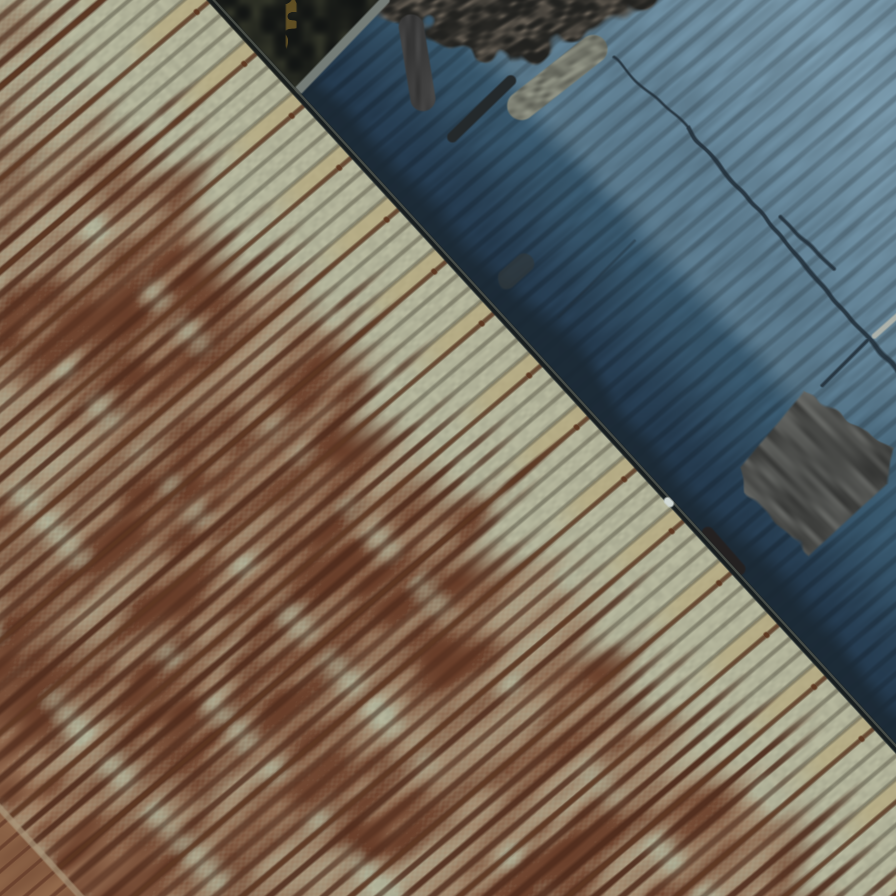
A WebGL 2 fragment shader for this texture:

```glsl
#version 300 es
precision highp float;
// Aerial view of a rusted corrugated roof overlapping a shaded blue metal roof.
uniform vec2 u_resolution;
out vec4 fragColor;

float hash(vec2 p) { return fract(sin(dot(p, vec2(127.1, 311.7))) * 43758.5453); }

float noise(vec2 p) {
  vec2 i = floor(p), f = fract(p);
  f = f * f * (3.0 - 2.0 * f);
  return mix(mix(hash(i), hash(i + vec2(1, 0)), f.x),
             mix(hash(i + vec2(0, 1)), hash(i + vec2(1, 1)), f.x), f.y);
}

// 1 below lo, 0 above hi
float fall(float lo, float hi, float x) { return 1.0 - smoothstep(lo, hi, x); }

// Soft-edged stroke from a to b with half width w
float stroke(vec2 p, vec2 a, vec2 b, float w) {
  vec2 ab = b - a;
  float h = clamp(dot(p - a, ab) / dot(ab, ab), 0.0, 1.0);
  return fall(w - 0.0015, w + 0.0015, length(p - a - ab * h));
}

// Convex slab outline, clockwise
float slabDistance(vec2 p) {
  vec2 v[6] = vec2[6](vec2(0.898, 0.564), vec2(0.996, 0.499), vec2(0.99, 0.46),
                      vec2(0.905, 0.382), vec2(0.833, 0.453), vec2(0.827, 0.479));
  float d = -1.0;
  for (int i = 0; i < 6; i++) {
    vec2 e = normalize(v[(i + 1) % 6] - v[i]);
    d = max(d, dot(p - v[i], vec2(-e.y, e.x)));
  }
  return d;
}

// d: distance up the slope, across: distance over the ribs
vec3 rustyRoof(float d, float across) {
  float rib = across / 0.0785 * 4.0;
  float id = floor(rib + 0.5), off = abs(rib - id);
  float seam = 1.0 - step(0.5, mod(id, 4.0));
  float r = hash(vec2(id, 3.0));
  float blotch = noise(vec2(d * 11.0, across * 20.0 + 7.0));
  float streak = noise(vec2(d * 24.0, rib * 1.3));
  float grain = noise(vec2(d * 170.0, rib * 5.0));
  float front = 0.655 + 0.07 * noise(vec2(rib * 0.6, 2.0));

  // Clean paint, yellowed laps and faint ribs
  vec3 col = vec3(0.70, 0.705, 0.605) * (0.95 + 0.08 * grain);
  float lap = step(3.0, mod(rib, 4.0)) * smoothstep(0.72, 0.79, d);
  col = mix(col, vec3(0.72, 0.66, 0.48), 0.65 * lap);
  float core = fall(0.04, 0.2, off);
  col = mix(col, vec3(0.40, 0.39, 0.32), 0.6 * core);

  // Rust fill, broken by pale rows over the purlins
  float row = (mod(d + 0.005, 0.13) - 0.065) / 0.017;
  float pale = exp(-row * row) * smoothstep(0.25, 0.75, noise(vec2(rib * 0.8, floor((d + 0.005) / 0.13))));
  float cover = 0.15 + 0.75 * blotch + 0.35 * streak - 0.6 * pale - 0.4 * fall(-0.32, -0.08, across);
  cover += 0.3 * fall(0.08, 0.2, d) + 0.15 * grain + 0.06 * sin(d * 760.0) * sin(rib * 18.0);
  vec3 fill = mix(vec3(0.60, 0.45, 0.34), vec3(0.41, 0.24, 0.16), smoothstep(0.4, 1.8, streak + blotch));
  col = mix(col, fill, fall(-0.05, 0.03, d - front) * clamp(cover, 0.0, 1.0));

  // Dark rust running along ribs and seams
  float ribRust = fall(-0.03, 0.06, d - front - 0.07 * r * r) * fall(0.08, 0.22 + 0.18 * blotch, off);
  col = mix(col, vec3(0.31, 0.17, 0.11), ribRust * (0.5 + 0.45 * r) * (1.0 - 0.5 * pale));
  float nail = fall(0.002, 0.005, length(vec2(d - 0.828, off * 0.0196)));
  col = mix(col, vec3(0.37, 0.22, 0.13), seam * max(core * 0.75, nail));

  // Lower sheet edge
  vec3 lower = mix(vec3(0.58, 0.42, 0.30), vec3(0.42, 0.26, 0.18), max(core, streak * 0.6));
  col = mix(col, lower, fall(0.062, 0.066, d));
  return mix(col, vec3(0.66, 0.58, 0.47), 0.7 * fall(0.002, 0.005, abs(d - 0.066)));
}

vec3 blueRoof(vec2 p, float d, float across) {
  // Sunlit sheet, soft shadow and dark eave
  float lit = smoothstep(1.01, 1.05, d + 0.012 * (noise(p * 25.0) - 0.5));
  vec3 shade = mix(vec3(0.14, 0.225, 0.305), vec3(0.22, 0.345, 0.43), smoothstep(0.88, 1.03, d));
  vec3 sun = mix(vec3(0.34, 0.46, 0.535), vec3(0.45, 0.57, 0.64), smoothstep(1.03, 1.35, d));
  vec3 col = mix(shade, sun, lit * smoothstep(0.40, 0.60, p.y));
  col *= 1.0 - 0.17 * fall(0.05, 0.25, abs(fract(across / 0.0196) - 0.5));
  col *= 0.96 + 0.12 * noise(vec2(d * 30.0, across * 160.0));
  col = mix(col, vec3(0.105, 0.16, 0.205), 0.9 * fall(0.85, 0.88, d + 0.03 * noise(p * 14.0) - 0.03));

  // Cracks, scratch and stain
  vec2 q = p + 0.004 * (noise(p * 45.0) - 0.5);
  vec2 joint = vec2(0.97, 0.622), bend = vec2(0.768, 0.857);
  float crack = max(stroke(q, vec2(0.684, 0.935), bend, 0.0015), stroke(q, bend, joint, 0.0025));
  crack = max(crack, stroke(q, joint, vec2(1.01, 0.58), 0.0025));
  crack = max(crack, stroke(q, vec2(0.872, 0.759), vec2(0.931, 0.70), 0.002));
  crack = max(crack, stroke(q, vec2(0.918, 0.57), joint, 0.002));
  crack = max(crack, 0.5 * stroke(q, vec2(0.625, 0.648), vec2(0.71, 0.733), 0.0015));
  col = mix(col, vec3(0.12, 0.17, 0.21), 0.85 * crack);
  col = mix(col, vec3(0.19, 0.22, 0.23), 0.7 * stroke(q, vec2(0.565, 0.688), vec2(0.585, 0.706), 0.011));
  return mix(col, vec3(0.68, 0.70, 0.67), stroke(p, vec2(0.976, 0.625), vec2(1.01, 0.655), 0.003));
}

void main() {
  vec2 p = gl_FragCoord.xy / u_resolution;
  float d = dot(p, vec2(0.738, 0.675));
  float across = dot(p, vec2(0.648, -0.762)) + 0.374;
  vec3 col = blueRoof(p, d, across);

  // Twigs and planks
  float twigs = noise(vec2(p.x * 60.0 + p.y * 90.0, p.y * 160.0 - p.x * 100.0));
  float heap = smoothstep(0.914, 0.926, p.y - 0.5 * abs(p.x - 0.57) + 0.04 * (noise(p * 50.0) - 0.5));
  col = mix(col, mix(vec3(0.13, 0.13, 0.12), vec3(0.40, 0.37, 0.33), twigs * twigs), heap);
  col = mix(col, vec3(0.17 + 0.12 * noise(p * vec2(180, 20))), stroke(p, vec2(0.459, 0.97), vec2(0.472, 0.89), 0.014));
  col = mix(col, vec3(0.14, 0.16, 0.17), stroke(p, vec2(0.505, 0.847), vec2(0.57, 0.91), 0.006));
  col = mix(col, vec3(0.50, 0.51, 0.46) * (0.75 + 0.4 * twigs), stroke(p, vec2(0.582, 0.882), vec2(0.662, 0.945), 0.016));

  // Dark weedy gap and pale pole
  vec3 weeds = mix(vec3(0.07, 0.08, 0.075), vec3(0.20, 0.21, 0.16), pow(noise(p * 70.0), 2.0));
  float leaf = stroke(p, vec2(0.325, 0.95), vec2(0.325, 1.0), 0.006) * smoothstep(0.5, 0.6, noise(p * 110.0));
  weeds = mix(weeds, vec3(0.50, 0.40, 0.16), 0.7 * leaf);
  col = mix(col, weeds, smoothstep(-0.002, 0.002, p.y - 0.898 - 1.04 * (p.x - 0.332)));
  col = mix(col, vec3(0.46, 0.49, 0.47), stroke(p, vec2(0.334, 0.90), vec2(0.43, 1.0), 0.005));

  // Weathered slab
  float woodGrain = noise(vec2((p.x + p.y) * 110.0, (p.x - p.y) * 18.0));
  float slab = slabDistance(p + 0.006 * (noise(p * 60.0) - 0.5));
  col = mix(col, vec3(0.32, 0.325, 0.315) * (0.65 + 0.6 * woodGrain), fall(-0.002, 0.002, slab));

  // Rusted roof with its dark eave
  col = mix(col, vec3(0.15, 0.12, 0.11), 0.8 * stroke(p, vec2(0.79, 0.405), vec2(0.825, 0.365), 0.007));
  col = mix(rustyRoof(d, across), col, smoothstep(0.844, 0.847, d));
  col = mix(col, vec3(0.09, 0.11, 0.11), 0.85 * fall(0.002, 0.005, abs(d - 0.849)));
  col = mix(col, vec3(0.40, 0.42, 0.38), 0.6 * fall(0.0005, 0.002, abs(d - 0.851)));
  col = mix(col, vec3(0.82, 0.85, 0.84), stroke(p, vec2(0.745, 0.441), vec2(0.748, 0.438), 0.004));
  fragColor = vec4(col, 1.0);
}
```
